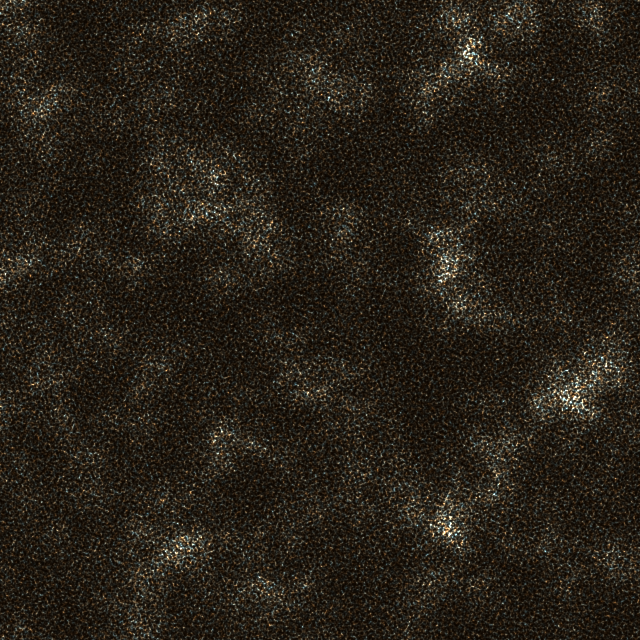
Write a WebGL 2 fragment shader that draws this texture.

```glsl
#version 300 es
precision highp float;
precision highp int;
// Dark, rough surface of fine grains with scattered clumps of golden specks.

uniform vec2 u_resolution;
out vec4 fragColor;

const float NOISE_GAIN = 4.6; // brings gradient noise to unit deviation

// Integer hash of a lattice cell, mapped to 0..1
float hash(ivec2 cell, uint seed) {
    uvec2 q = uvec2(cell);
    uint h = q.x * 1597u + q.y * 51749u + seed * 7919u;
    h = (h ^ (h >> 16)) * 73244u + q.y * 3571u;
    h = (h ^ (h >> 15)) * 40503u + q.x * 9973u;
    h = (h ^ (h >> 13)) * 60493u;
    h ^= h >> 16;
    return float(h & 65535u) / 65536.0;
}

float cornerSlope(ivec2 cell, vec2 offset, uint seed) {
    float angle = 6.2832 * hash(cell, seed);
    return dot(vec2(cos(angle), sin(angle)), offset);
}

// Gradient noise with zero mean and roughly unit deviation
float gradientNoise(vec2 p, uint seed) {
    ivec2 cell = ivec2(floor(p));
    vec2 f = fract(p);
    vec2 w = f * f * f * (f * (f * 6.0 - 15.0) + 10.0);
    float a = cornerSlope(cell, f, seed);
    float b = cornerSlope(cell + ivec2(1, 0), f - vec2(1, 0), seed);
    float c = cornerSlope(cell + ivec2(0, 1), f - vec2(0, 1), seed);
    float d = cornerSlope(cell + ivec2(1, 1), f - vec2(1, 1), seed);
    return NOISE_GAIN * mix(mix(a, b, w.x), mix(c, d, w.x), w.y);
}

vec2 rotate(vec2 p, float angle) {
    float c = cos(angle), s = sin(angle);
    return mat2(c, s, -s, c) * p;
}

// Soft clumps: a few octaves, skewed so that bright patches stand out
float clumps(vec2 p, float frequency) {
    float sum = 0.0, weight = 0.72;
    for (uint i = 0u; i < 4u; i++) {
        p = rotate(p, 0.7);
        sum += weight * gradientNoise(p * frequency + 3.7, i);
        frequency *= 2.1;
        weight *= 0.72;
    }
    return sum + 0.22 * (sum * sum - 1.0);
}

// Two turned layers of fine grain hide the lattice directions
float grains(vec2 p, float frequency) {
    float coarse = gradientNoise(rotate(p, 0.43) * frequency, 11u);
    float fine = gradientNoise(rotate(p, 1.17) * frequency * 1.6, 12u);
    return 0.75 * coarse + 0.52 * fine;
}

// Warm grey ramp; tint leans a grain to amber or olive
vec3 grainColor(float level, float tint) {
    vec3 base = vec3(level + 0.025, level, 0.87 * level - 0.02);
    return base + level * tint * vec3(0.10, -0.03, -0.12);
}

void main() {
    vec2 p = gl_FragCoord.xy / min(u_resolution.x, u_resolution.y);

    // Log-normal brightness: mostly dark, with sparse glints
    float relief = grains(p, 215.0) + 0.38 * clumps(p, 6.5);
    float level = exp(-2.25 + 0.63 * relief);

    float tint = gradientNoise(rotate(p, 0.85) * 140.0, 21u);
    fragColor = vec4(clamp(grainColor(level, tint), 0.0, 1.0), 1.0);
}
```
